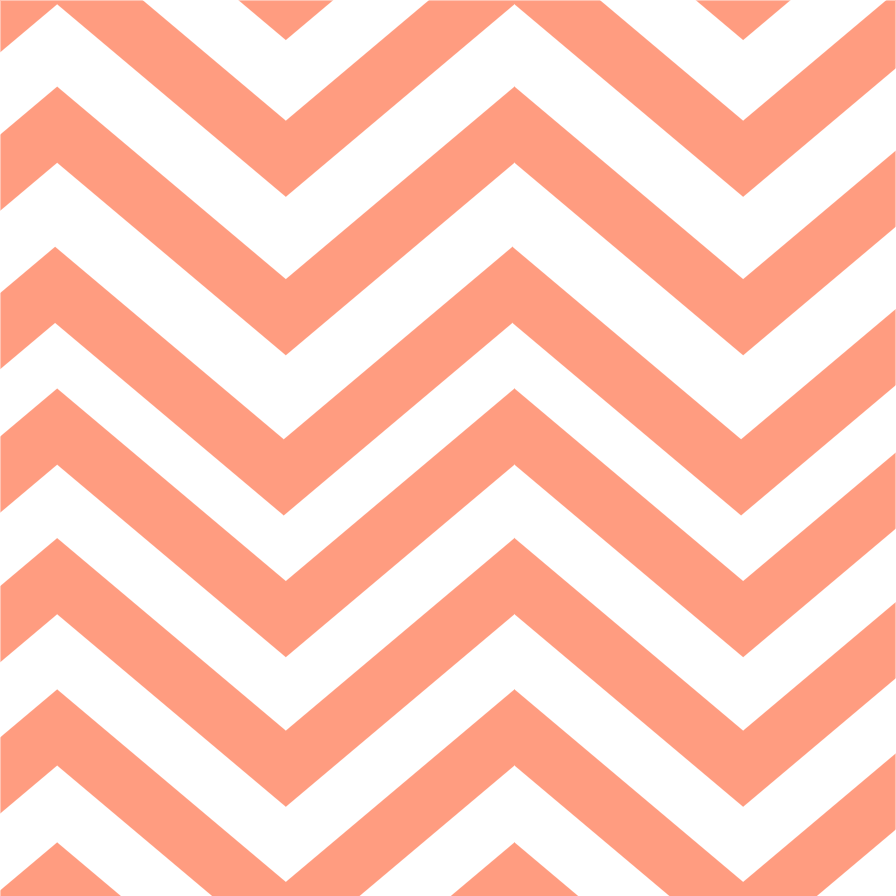
This pattern is drawn by a Shadertoy shader. Its source:

```glsl
// Coral chevron stripes on white: eight zigzag bands of equal thickness.
// Each band is a folded triangle wave; the row spacing is slightly uneven,
// wider in the upper half, and one middle row sits a little to the left.

const float PERIOD = 0.5104;
const float SLOPE = 0.842;
const float THICKNESS = 0.085;

// Height of the band's upper edge at its peaks, measured down from the top.
float peakDepth(int row) {
    float k = float(row);
    if (row <= 0) return 0.2754 + 0.1797 * k + 0.00095 * k * k;
    k -= 1.0;
    return 0.4336 + 0.1660 * k + 0.00095 * k * k;
}

// Horizontal distance to the nearest peak.
float peakDistance(float x) {
    return PERIOD * abs(fract((x - 0.0638) / PERIOD + 0.5) - 0.5);
}

// Signed distance to one zigzag band, negative inside.
float chevron(vec2 p, int row) {
    float shift = row == 0 ? -0.0023 : 0.0;
    float below = p.y - peakDepth(row) - SLOPE * peakDistance(p.x - shift);
    float halfWidth = 0.5 * THICKNESS;
    return (abs(below - halfWidth) - halfWidth) / sqrt(1.0 + SLOPE * SLOPE);
}

void mainImage(out vec4 fragColor, in vec2 fragCoord) {
    vec2 p = fragCoord / iResolution.xy;
    p.y = 1.0 - p.y;
    float pixel = 1.0 / min(iResolution.x, iResolution.y);

    // Union of all rows
    float d = 1.0;
    for (int row = -3; row <= 4; row++) d = min(d, chevron(p, row));
    float ink = 1.0 - smoothstep(-0.7 * pixel, 0.7 * pixel, d);

    // Faint pale hairline along the left, right and top edges
    float edge = min(min(p.x, 1.0 - p.x), p.y);
    ink *= mix(0.6, 1.0, smoothstep(0.0007, 0.0007 + pixel, edge));

    fragColor = vec4(mix(vec3(1.0), vec3(1.0, 0.61, 0.50), ink), 1.0);
}
```
